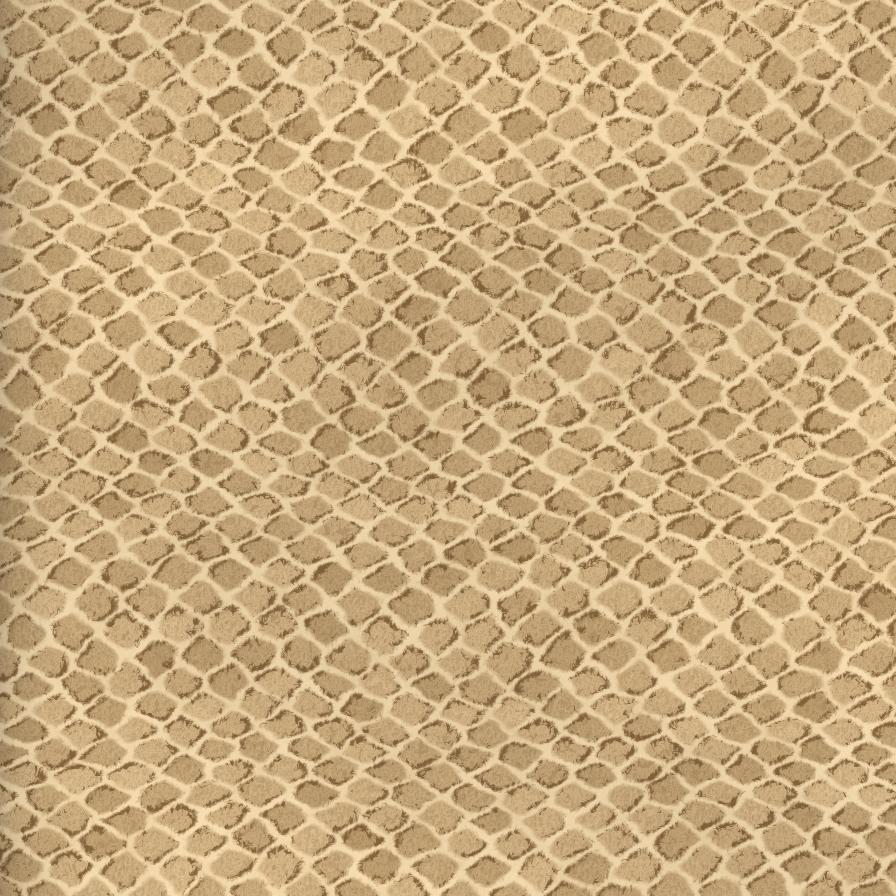
Give the GLSL for this texture, as a Shadertoy shader.

```glsl
vec2 hash2(vec2 p) {
    vec3 q = fract(p.xyx * vec3(0.1031, 0.1030, 0.0973));
    q += dot(q, q.yzx + 33.33);
    return fract((q.xx + q.yz) * q.zy);
}

// Cellular noise: distance to the nearest scattered point
float cellular(vec2 p) {
    vec2 cell = floor(p);
    float nearest = 4.0;
    for (int j = -1; j <= 1; j++)
    for (int i = -1; i <= 1; i++) {
        vec2 c = cell + vec2(i, j);
        vec2 r = c + hash2(c + 71.0) - p;
        nearest = min(nearest, dot(r, r));
    }
    return sqrt(nearest);
}

// Stretch and skew that make the borders shallow and slightly tilted
vec2 toMetric(vec2 lattice) {
    return vec2(lattice.x, 0.6 * lattice.y - 0.07 * lattice.x);
}

// Staggered, jittered lattice of scale centres
vec2 scaleCentre(vec2 id) {
    vec2 jitter = (hash2(id + 40.0) - 0.5) * vec2(0.26, 0.3);
    return toMetric(id + vec2(0.5 * mod(id.y, 2.0), 0.0) + jitter);
}

// Returns rounded distance to the scale border; outputs its id and local position
float scaleBorder(vec2 lattice, out vec2 id, out vec2 local) {
    vec2 q = toMetric(lattice);
    float row = round(lattice.y), best = 9.0;
    for (int j = -2; j <= 2; j++)
    for (int i = -1; i <= 1; i++) {
        float y = row + float(j);
        vec2 c = vec2(round(lattice.x - 0.5 * mod(y, 2.0)) + float(i), y);
        vec2 r = scaleCentre(c) - q;
        if (dot(r, r) < best) {
            best = dot(r, r);
            id = c;
            local = -r;
        }
    }
    float sum = 0.0;
    for (int j = -2; j <= 2; j++)
    for (int i = -1; i <= 1; i++) {
        if (i == 0 && j == 0) continue;
        vec2 r = scaleCentre(id + vec2(i, j)) - q;
        float d = dot(0.5 * (r - local), normalize(r + local));
        sum += exp(-22.0 * d);
    }
    return -log(sum) / 22.0;
}

void mainImage(out vec4 fragColor, in vec2 fragCoord) {
    vec2 uv = fragCoord / iResolution.xy;

    // Rows bunch up in three bands, with a gentle sideways wobble
    float row = 37.0 * uv.y + 0.27 * sin(20.9 * (uv.y - 0.45))
              + 0.15 * sin(13.0 * uv.x + 5.0 * uv.y);
    float column = 17.4 * uv.x + 0.1 * sin(23.0 * uv.y + 4.0 * uv.x);
    vec2 lattice = vec2(column, row);

    // Irregular grain: cellular layers, each displaced by the one before
    float blotch = cellular(uv * 62.0);
    float fleck = cellular(uv * 125.0 + 1.5 * blotch + 9.0);
    float grain = cellular(uv * mat2(0.8, 0.6, -0.6, 0.8) * 240.0 + 2.0 * fleck + 30.0);
    float rough = 0.4 * blotch + 0.5 * fleck + 0.6 * grain - 0.75;

    vec2 id, local;
    float border = scaleBorder(lattice + 0.03 * sin(lattice.yx * 9.0), id, local);
    border += 0.07 * rough;
    vec2 rnd = hash2(id + 15.0);

    // Scale body, with ragged speckles on some scales
    vec3 color = mix(vec3(0.85, 0.73, 0.55), vec3(0.75, 0.63, 0.455), rnd.x);
    color += 0.14 * rough + 0.06 * (grain - 0.5);
    float speckle = smoothstep(0.0, 0.28, rough + 0.3 * rnd.y - 0.13);
    color = mix(color, vec3(0.56, 0.43, 0.27), 0.5 * speckle);

    // Broken brown rim, heaviest at upper left and lower right
    float angle = atan(local.y, local.x);
    float side = -0.6 * sin(2.0 * angle) + 0.7 * sin(angle + 6.28 * rnd.x)
               + 1.8 * rough + 0.4 * rnd.y;
    float rimWidth = 0.12 + 0.04 * rnd.y + 0.22 * rough;
    float rim = smoothstep(rimWidth + 0.05, rimWidth - 0.04, border);
    rim *= smoothstep(-0.1, 0.7, side);
    color = mix(color, vec3(0.49, 0.36, 0.21), 0.9 * rim);

    // Pale skin of uneven width and strength between the scales
    float uneven = sin(lattice.x * 2.3 + 2.0 * sin(lattice.y * 0.7))
                 * sin(lattice.y * 1.1 + 1.5 * sin(lattice.x * 1.3));
    vec3 skin = mix(vec3(0.95, 0.85, 0.68), vec3(0.88, 0.77, 0.59),
                    0.35 + 0.3 * uneven + 0.4 * rough);
    float skinWidth = 0.055 - 0.015 * uneven;
    color = mix(skin, color, smoothstep(skinWidth - 0.055, skinWidth + 0.045, border));

    // Broad tonal drift and a shaded left edge
    color *= 1.0 + 0.025 * sin(5.0 * uv.x + 3.0 * sin(4.0 * uv.y));
    color *= 1.0 - 0.19 * exp(-uv.x * 35.0);
    fragColor = vec4(clamp(color, 0.0, 1.0), 1.0);
}
```
